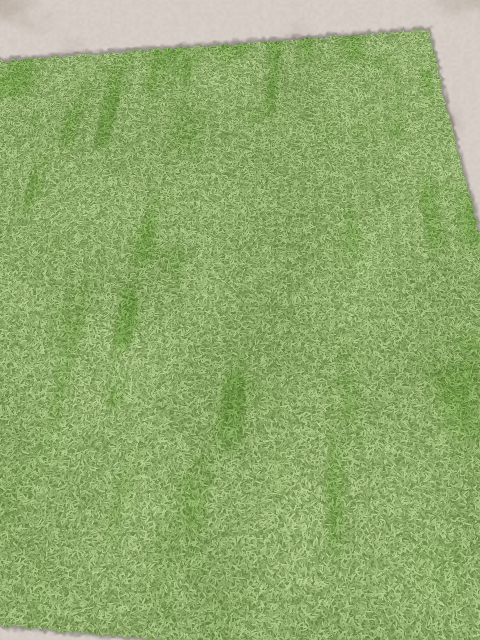
Give the GLSL for this texture, as a WebGL 1 fragment shader.

```glsl
precision highp float;
uniform vec2 u_resolution;

#define BLADE_DENSITY 150.0
#define BLADE_REACH 0.68
#define BLADE_WIDTH 0.19
#define BLADE_BEND 0.35
#define BLADE_TILT 0.035
#define TONE_STEP vec3(0.092, 0.088, 0.090)
#define GRASS_MID vec3(0.56, 0.67, 0.42)
#define CREASE_TINT vec3(0.80, 0.90, 0.70)
#define SLAB_LIGHT vec3(0.835, 0.805, 0.775)
#define SLAB_DARK vec3(0.74, 0.70, 0.66)

float hash(vec2 p) {
  return fract(sin(dot(p, vec2(127.1, 311.7))) * 43758.5453);
}

float noise(vec2 p) {
  vec2 cell = floor(p);
  vec2 f = fract(p);
  f = f * f * (3.0 - 2.0 * f);
  float low = mix(hash(cell), hash(cell + vec2(1.0, 0.0)), f.x);
  float high = mix(hash(cell + vec2(0.0, 1.0)), hash(cell + 1.0), f.x);
  return mix(low, high, f.y);
}

float fbm(vec2 p) {
  float sum = 0.0;
  float weight = 0.53;
  for (int i = 0; i < 4; i++) {
    sum += weight * noise(p);
    p = p * 2.03 + 17.3;
    weight *= 0.5;
  }
  return sum;
}

// Ground plane seen in perspective, receding towards the top
vec2 ground(vec2 p, float recede) {
  return vec2(p.x - 0.48, p.y) / (1.0 - recede * p.y);
}

float segmentDistance(vec2 p, vec2 a, vec2 b) {
  vec2 ab = b - a;
  return length(p - a - ab * clamp(dot(p - a, ab) / dot(ab, ab), 0.0, 1.0));
}

// Overlapping curved blades; returns brightness around zero
float bladeTone(vec2 p, float soft) {
  float tone = -1.6;
  for (int layer = 0; layer < 3; layer++) {
    vec2 q = p + float(layer) * vec2(37.37, 61.71);
    vec2 home = floor(q);
    for (int j = -1; j <= 1; j++) {
      for (int i = -1; i <= 1; i++) {
        vec2 cell = home + vec2(float(i), float(j));
        vec2 root = cell + vec2(hash(cell + 3.1), hash(cell + 8.7));
        float spread = hash(cell + 15.3) - 0.5;
        float angle = BLADE_TILT + 3.14159 * (spread + 1.2 * spread * abs(spread));
        vec2 along = vec2(cos(angle), sin(angle));
        vec2 d = q - root;
        vec2 local = vec2(dot(d, along), dot(d, vec2(-along.y, along.x)));
        local.y += BLADE_BEND * (hash(cell + 21.9) - 0.5) * local.x * local.x;
        float t = local.x / BLADE_REACH;
        float dist = length(vec2(max(abs(local.x) - BLADE_REACH, 0.0), local.y));
        float width = BLADE_WIDTH * (1.0 - 0.4 * t * t);
        float cover = 1.0 - smoothstep(width - soft, width + soft, dist);
        float shade = mix(-1.0, 1.75, hash(cell + 29.5)) + 0.25 * t;
        tone = mix(tone, shade, cover);
      }
    }
  }
  return tone;
}

// Darker worn streaks that fan out towards the viewer
float creases(vec2 p) {
  vec2 q = ground(p, 0.5);
  float ragged = 0.3 * (fbm(p * 45.0) - 0.5);
  float streak = smoothstep(0.5, 0.95, noise(q * vec2(21.0, 4.5) + 4.0) + ragged);
  streak *= smoothstep(0.3, 0.75, noise(q * vec2(6.0, 4.0) + 9.0));
  float fold = segmentDistance(p, vec2(0.238, 0.68), vec2(0.178, 0.38));
  fold = 1.0 - smoothstep(0.0, 0.024, fold - 0.03 * ragged);
  return clamp(streak + fold * smoothstep(0.25, 0.65, noise(p * 16.0) + ragged), 0.0, 1.0);
}

// Positive inside the mat, negative on the slab
float matInside(vec2 p) {
  float drop = 0.954 - p.y;
  float top = 0.905 + 0.0735 * p.x - p.y;
  float right = 0.669 + 0.228 * drop + 0.08 * drop * drop - p.x;
  float bottom = p.y - 0.023 + 0.09 * p.x;
  return min(min(top, right), bottom);
}

vec3 slabColour(vec2 p) {
  float stain = smoothstep(0.25, 0.52, fbm(p * vec2(7.0, 11.0) + 2.0));
  float grain = 0.03 * (noise(p * 230.0) - 0.5);
  return mix(SLAB_DARK, SLAB_LIGHT, stain) + grain;
}

void main() {
  vec2 p = gl_FragCoord.xy / u_resolution.y;
  float pixel = 1.0 / u_resolution.y;

  // Grass: blades, broad patches and creases
  vec2 turf = ground(p, 0.28) * BLADE_DENSITY;
  float soft = 0.5 * BLADE_DENSITY * pixel / (1.0 - 0.28 * p.y);
  float tone = bladeTone(turf, soft) + 1.1 * (fbm(p * 9.0) - 0.5);
  vec3 grass = GRASS_MID + TONE_STEP * tone;
  grass *= mix(vec3(1.0), CREASE_TINT, creases(p));

  // Slab with the shadow under the ragged mat edge
  float inside = matInside(p) + 0.006 * (noise(p * 170.0) - 0.5);
  vec3 slab = slabColour(p) * (1.0 - 0.3 * smoothstep(-0.009, 0.0, inside));
  float mat = smoothstep(-pixel, pixel, inside);
  gl_FragColor = vec4(mix(slab, grass, mat), 1.0);
}
```
